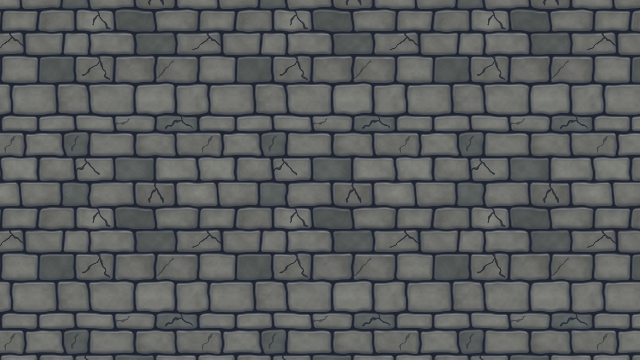
Reproduce this texture procedurally as a WebGL 1 fragment shader.

```glsl
precision highp float;
// Weathered grey stone wall: a square tile of eight uneven courses, five
// rounded blocks each, repeated over the canvas. Blocks are distance fields
// with bevel shading, a cool upper rim, mottling and a few forked cracks.

uniform vec2 u_resolution;

#define CANVAS_H 432.0   // canvas height in wall units
#define TILE 237.0       // side of the repeating tile
#define TILE_TOP 11.0    // first tile edge below the canvas top
#define GAP 1.1          // half width of a joint
#define CORNER 4.0       // block corner radius
#define WARP 2.2         // waviness of block edges
#define SLANT 3.5        // lean of upright joints
#define TILT 0.7         // tilt of block tops
#define MOTTLE 0.30      // strength of surface stains
#define RIM 0.62         // strength of the edge light
#define CRACK_W 0.35     // half width of a crack

const vec3 MORTAR = vec3(0.12, 0.14, 0.185);
const vec3 BEVEL  = vec3(0.25, 0.27, 0.31);
const vec3 STONE  = vec3(0.435, 0.44, 0.42);
const vec3 SLATE  = vec3(0.325, 0.345, 0.34);
const vec3 LIGHT  = vec3(0.57, 0.58, 0.60);

float hash(vec2 p) {
  return fract(sin(dot(p, vec2(127.1, 311.7))) * 43758.545);
}

// Value noise with n cells per tile, seamless at tile edges
float noise(vec2 t, float n) {
  vec2 p = t / TILE * n, c = floor(p), f = fract(p);
  f = f * f * (3.0 - 2.0 * f);
  vec2 a = mod(c, n), b = mod(c + 1.0, n);
  return mix(mix(hash(a), hash(vec2(b.x, a.y)), f.x),
             mix(hash(vec2(a.x, b.y)), hash(b), f.x), f.y);
}

// Per course: top edge, shift of first joint, dark block, cracked block
vec4 course(float row) {
  if (row < 0.5) return vec4(0.0, 0.0, 3.0, 2.0);
  if (row < 1.5) return vec4(27.5, 4.0, 3.0, 4.0);
  if (row < 2.5) return vec4(55.5, 0.0, 1.0, 2.0);
  if (row < 3.5) return vec4(89.0, -11.0, 9.0, 9.0);
  if (row < 4.5) return vec4(127.0, 0.0, 4.0, 4.0);
  if (row < 5.5) return vec4(147.5, 5.0, 1.0, 9.0);
  if (row < 6.5) return vec4(177.0, 0.0, 3.0, 2.0);
  if (row < 7.5) return vec4(207.0, -1.0, 1.0, 3.0);
  return vec4(TILE, 0.0, 9.0, 9.0);
}

// Position of upright joint k; v runs from -1 to 1 down the course
float joint(float row, float k, float shift, float v) {
  float n = mod(k, 5.0);
  float even = n < 0.5 ? 1.0 : n < 1.5 ? 46.0 : n < 2.5 ? 90.0 : n < 3.5 ? 137.0 : 186.0;
  float odd = n < 0.5 ? 25.0 + shift : n < 1.5 ? 74.0 + 0.5 * shift
            : n < 2.5 ? 107.0 : n < 3.5 ? 162.0 : 211.0;
  float lean = (hash(vec2(n + 3.0, row + 7.0)) - 0.5) * SLANT * v;
  return mix(even, odd, mod(row, 2.0)) + lean + floor(k / 5.0) * TILE;
}

float segment(vec2 p, vec2 a, vec2 b) {
  vec2 d = b - a;
  return length(p - a - d * clamp(dot(p - a, d) / dot(d, d), 0.0, 1.0));
}

// Soft band just inside an edge
float band(float d) {
  return smoothstep(0.8, 2.4, d) * (1.0 - smoothstep(2.6, 5.0, d));
}

void main() {
  float px = CANVAS_H / u_resolution.y;
  vec2 wall = vec2(gl_FragCoord.x, u_resolution.y - gl_FragCoord.y) * px;
  vec2 t = mod(wall - vec2(0.0, TILE_TOP), TILE);
  vec2 wobble = vec2(noise(t, 23.0), noise(t.yx, 19.0)) - 0.5;
  vec2 p = t + WARP * wobble;
  p.y = mod(p.y, TILE);

  // Find the course, then the block in it
  float row = 0.0;
  for (int i = 1; i < 8; i++) row += step(course(float(i)).x, p.y);
  vec4 c = course(row);
  float halfH = 0.5 * (course(row + 1.0).x - c.x);
  float v = (p.y - c.x) / halfH - 1.0;
  float k = -1.0;
  for (int i = 0; i < 6; i++)
    if (p.x >= joint(row, float(i), c.y, v)) k = float(i);
  float left = joint(row, k, c.y, v), right = joint(row, k + 1.0, c.y, v);
  float id = mod(k, 5.0);
  vec2 seed = vec2(id + 11.0, row + 2.0);

  // Rounded block, depth measured inward
  vec2 size = vec2(0.5 * (right - left), halfH);
  vec2 l = vec2(p.x - 0.5 * (left + right), v * halfH);
  l.y += (hash(seed) - 0.5) * 2.0 * TILT * l.x / size.x;
  vec2 q = abs(l) - size + GAP + CORNER;
  float depth = CORNER - length(max(q, 0.0)) - min(max(q.x, q.y), 0.0);

  // Surface tone, stains, bevel and rim
  float dark = 1.0 - step(0.5, abs(id - c.z));
  float stain = 0.45 * noise(t, 13.0) + 0.35 * noise(t, 31.0) + 0.2 * noise(t, 83.0);
  vec3 col = mix(STONE, SLATE, dark);
  col *= 1.0 + 0.14 * (hash(seed + 4.0) - 0.5) + MOTTLE * (stain - 0.5);
  col *= 1.04 - 0.10 * dot(l / size, l / size);
  col = mix(BEVEL, col, 0.25 + 0.75 * smoothstep(0.5, 5.0, depth));
  float rim = band(l.y + size.y) + 0.45 * band(l.x + size.x) + 0.25 * band(size.x - l.x);
  rim *= smoothstep(0.3, 2.0, depth) * (0.6 + 0.8 * noise(t, 27.0));
  col = mix(col, LIGHT, clamp(RIM * rim * (1.0 - 0.4 * dark), 0.0, 0.85));

  // Forked crack, or a single hairline on some blocks
  float forked = 1.0 - step(0.5, abs(id - c.w));
  float hairline = step(0.86, hash(seed + 21.0));
  vec2 start = vec2(hash(seed + 5.0) - 0.5, -1.0);
  vec2 fork = start + vec2(0.1, 0.45);
  vec2 endL = vec2(start.x - 0.3 - 0.5 * hash(seed + 6.0), 0.2 + 0.5 * hash(seed + 7.0));
  vec2 endR = vec2(start.x + 0.2 + 0.5 * hash(seed + 8.0), 0.3 + 0.5 * hash(seed + 9.0));
  vec2 jag = l + 4.0 * (vec2(noise(t, 47.0), noise(t.yx, 53.0)) - 0.5);
  float d = segment(jag, fork * size, endL * size);
  if (forked > 0.5) d = min(d, min(segment(jag, start * size, fork * size),
                                   segment(jag, fork * size, endR * size)));
  float crack = max(forked, 0.6 * hairline) * (1.0 - smoothstep(CRACK_W, CRACK_W + px, d));
  col = mix(col, MORTAR, 0.8 * crack);

  col = mix(MORTAR, col, smoothstep(-0.5 * px, 0.7 * px, depth));
  gl_FragColor = vec4(col, 1.0);
}
```
